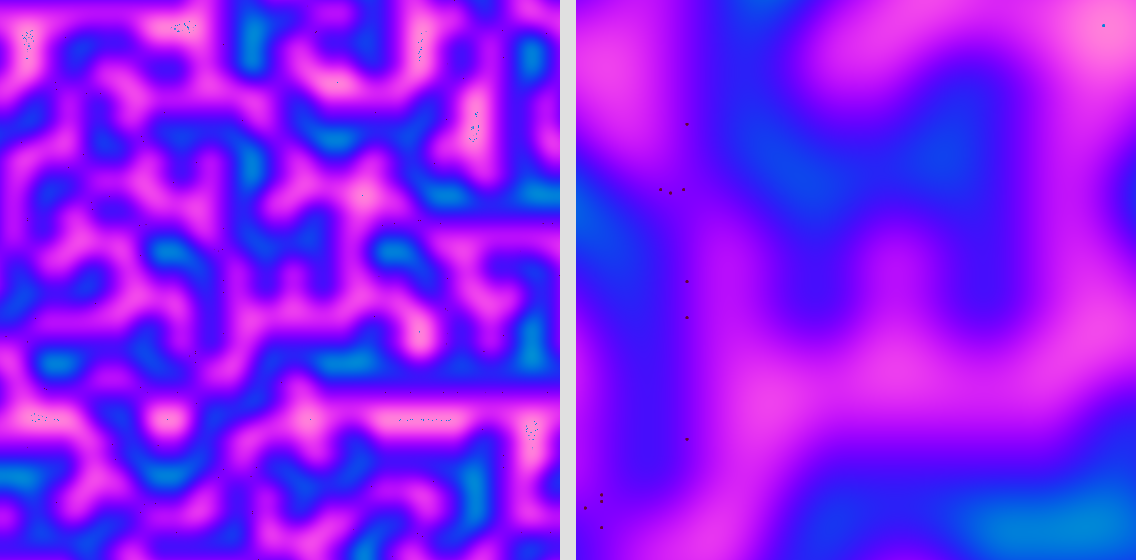
Left: the whole. Right: its middle third, enlarged.
Write a Shadertoy shader that draws this pattern.

```glsl
const float CELLS = 10.0;          // noise cells across the canvas
const float PHASE_GAIN = 3.14159;  // noise value to palette phase
const float SPECK_GRID = 512.0;    // speck slots across the canvas
const float ZERO_BAND = 0.006;     // specks lie this close to the zero contour
const float CREST_LEVEL = 0.497;   // specks lie above this height
const float ZERO_CHANCE = 0.017;
const float CREST_CHANCE = 0.1;
const vec3 ZERO_SPECK = vec3(0.40, 0.0, 0.22);
const vec3 CREST_SPECK = vec3(0.02, 0.50, 0.85);

uint hash(ivec2 cell) {
    uvec2 c = uvec2(cell + 4096);
    uint h = c.x * 1664525u ^ (c.y * 22695477u + 9781u);
    h = (h ^ (h >> 16)) * 2146121005u;
    h = (h ^ (h >> 15)) * 2221713035u;
    return h ^ (h >> 16);
}

float hash01(ivec2 cell) {
    return float(hash(cell) >> 8) / 16777216.0;
}

// Slope of a lattice corner: one of the four axis directions
float cornerSlope(ivec2 corner, vec2 offset) {
    uint h = hash(corner);
    float along = (h & 1u) == 0u ? offset.x : offset.y;
    return (h & 2u) == 0u ? along : -along;
}

// Gradient noise in the range -0.5 to 0.5
float gradientNoise(vec2 p) {
    ivec2 i = ivec2(floor(p));
    vec2 f = fract(p);
    vec2 u = f * f * f * (f * (f * 6.0 - 15.0) + 10.0);
    float a = cornerSlope(i, f);
    float b = cornerSlope(i + ivec2(1, 0), f - vec2(1.0, 0.0));
    float c = cornerSlope(i + ivec2(0, 1), f - vec2(0.0, 1.0));
    float d = cornerSlope(i + ivec2(1, 1), f - vec2(1.0, 1.0));
    return mix(mix(a, b, u.x), mix(c, d, u.x), u.y);
}

// Teal, blue, violet, magenta, pink
vec3 palette(float phase) {
    return 0.5 + 0.5 * vec3(sin(phase), -cos(phase), cos(0.5 * phase));
}

void mainImage(out vec4 fragColor, in vec2 fragCoord) {
    vec2 uv = fragCoord / iResolution.y;
    vec3 color = palette(PHASE_GAIN * gradientNoise(uv * CELLS));

    // Sparse specks on the zero contour and on the crests
    vec2 slot = uv * SPECK_GRID;
    vec2 slotCenter = floor(slot) + 0.5;
    float height = gradientNoise(slotCenter / SPECK_GRID * CELLS);
    float chance = hash01(ivec2(slotCenter) + 1733);
    float dot01 = 1.0 - smoothstep(0.35, 0.65, length(slot - slotCenter));
    if (abs(height) < ZERO_BAND && chance < ZERO_CHANCE)
        color = mix(color, ZERO_SPECK, dot01);
    if (height > CREST_LEVEL && chance < CREST_CHANCE)
        color = mix(color, CREST_SPECK, dot01);

    fragColor = vec4(color, 1.0);
}
```
